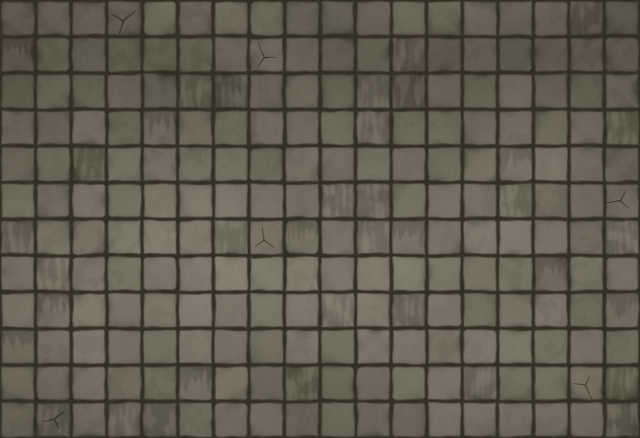
This texture is drawn by a Shadertoy shader. Its source:

```glsl
// Grimy grey-olive square wall tiles with uneven dark grout, stains and a few cracks.
#define GRID vec2(18.0, 12.0)          // tiles across and down
#define GROUT_HALF 0.042               // half joint width, in tiles
#define WOBBLE 0.035                   // joint waviness, in tiles
#define TILE_VARIATION 0.13            // brightness spread between tiles
#define STAIN 0.17                     // darkness of stains
#define STAINED_SHARE 0.16             // share of tiles with a heavy stain
#define CRACKED_SHARE 0.016            // share of cracked tiles
#define GROUT_COLOR vec3(0.185, 0.168, 0.128)
#define GLAZE_COLOR vec3(0.520, 0.500, 0.445)

const float TAU = 6.28318;

float hash(vec2 p, float salt) {
    vec3 q = fract(vec3(p, salt) * vec3(0.1031, 0.1030, 0.0973));
    q += dot(q, q.yzx + 33.33);
    return fract((q.x + q.y) * q.z);
}

float corner(vec2 cell, vec2 period, vec2 offset) {
    float a = TAU * hash(floor(mod(cell + 0.5, period)), 7.0);
    return dot(vec2(cos(a), sin(a)), offset);
}

// Gradient noise that wraps after a whole number of lattice cells
float noise(vec2 p, vec2 period) {
    vec2 i = floor(p), f = p - i;
    vec2 u = f * f * f * (f * (f * 6.0 - 15.0) + 10.0);
    vec2 e = vec2(1.0, 0.0);
    float low = mix(corner(i, period, f), corner(i + e, period, f - e), u.x);
    float high = mix(corner(i + e.yx, period, f - e.yx), corner(i + 1.0, period, f - 1.0), u.x);
    return mix(low, high, u.y);
}

float segment(vec2 p, vec2 a, vec2 b) {
    vec2 ab = b - a;
    float t = clamp(dot(p - a, ab) / dot(ab, ab), 0.0, 1.0);
    return length(p - a - ab * t) + 0.012 * t;
}

// Signed distance to a tile with rounded corners, negative inside
float tileDistance(vec2 f, float gap, float radius) {
    vec2 q = abs(f - 0.5) - (0.5 - gap - radius);
    return length(max(q, 0.0)) + min(max(q.x, q.y), 0.0) - radius;
}

// Three jagged arms meeting at a fork
float crackDistance(vec2 f, vec2 id) {
    vec2 fork = 0.4 + 0.2 * vec2(hash(id, 21.0), hash(id, 22.0));
    float d = 1.0;
    for (float k = 0.0; k < 3.0; k++) {
        float a = TAU * (hash(id, 23.0) + k * 0.36 + 0.1 * hash(id, 24.0 + k));
        float reach = 0.25 + 0.2 * hash(id, 30.0 + k);
        d = min(d, segment(f, fork, fork + reach * vec2(cos(a), sin(a))));
    }
    return d;
}

// Broad light: dim along the top, bottom and sides, uneven in between
float wallLight(vec2 uv) {
    float band = 0.5 + 0.5 * cos(TAU * (uv.y - 0.38));
    float side = pow(0.5 + 0.5 * cos(TAU * uv.x), 6.0);
    float cloud = noise(uv * vec2(5.0, 4.0), vec2(5.0, 4.0));
    return 0.55 + 0.33 * sqrt(band + 0.03) - 0.10 * side + 0.14 * cloud;
}

void mainImage(out vec4 fragColor, in vec2 fragCoord) {
    vec2 uv = fragCoord / iResolution.xy;
    vec2 p = uv * GRID;
    float aa = GRID.y / iResolution.y;

    // Hand-drawn joints
    vec2 bend = vec2(noise(p, GRID), noise(p + 5.3, GRID));
    vec2 jitter = vec2(noise(p * 3.0, GRID * 3.0), noise(p * 3.0 + 9.7, GRID * 3.0));
    vec2 warped = p + WOBBLE * (bend + 0.5 * jitter);
    vec2 id = floor(mod(floor(warped) + 0.5, GRID));
    vec2 f = fract(warped);
    float gap = GROUT_HALF * (1.0 + 0.7 * noise(p * 2.0 + 3.1, GRID * 2.0));
    float d = tileDistance(f, gap, 0.03 + 0.10 * pow(hash(id, 1.0), 3.0));

    // Glaze: tile tone, brushed patches and fine grain
    vec2 shift = 40.0 * vec2(hash(id, 2.0), hash(id, 3.0));
    vec2 wide = vec2(64.0);
    float tone = wallLight(uv) + TILE_VARIATION * (hash(id, 4.0) - 0.5);
    float patchNoise = noise(f * 2.2 + shift, wide) + 0.25 * noise(f * 7.0 + shift, wide);
    tone -= 0.07 * smoothstep(0.02, 0.14, patchNoise) * hash(id, 5.0);
    tone += 0.025 * noise(p * 6.0, GRID * 6.0) + 0.02 * noise(p * vec2(9.0, 3.0), GRID * vec2(9.0, 3.0));

    // Heavy stains: whole-tile streaks or drips from the upper joint
    float streak = noise(f * vec2(7.0, 1.2) + shift.yx, wide);
    float stained = step(hash(id, 6.0), STAINED_SHARE);
    float drip = smoothstep(0.45, 0.75, f.y + 0.7 * streak);
    float wash = smoothstep(-0.45, 0.25, streak + 0.8 * patchNoise);
    tone -= STAIN * stained * mix(drip, wash, step(0.5, hash(id, 8.0)));

    // Grime creeping in from the joints
    float grime = smoothstep(-0.15, 0.45, noise(p * 1.5 + 2.7, GRID * 1.5));
    float rim = mix(0.08, 0.40, grime * (0.4 + 0.6 * hash(id, 9.0)));
    tone -= rim * exp(min(d, 0.0) * mix(22.0, 9.0, grime));

    // Cracks
    float crack = 1.0 - smoothstep(0.016 - aa * 0.5, 0.026 + aa * 0.5, crackDistance(f, id));
    tone -= 0.5 * crack * step(hash(id, 10.0), CRACKED_SHARE);

    // Colour, with a faint hue drift per tile
    float face = 1.0 - smoothstep(-0.03 - aa * 0.5, 0.018 + aa * 0.5, d);
    float groutTone = 0.05 + 0.08 * noise(p * 4.0, GRID * 4.0);
    vec3 color = mix(GROUT_COLOR, GLAZE_COLOR, mix(groutTone, max(tone, 0.0), face));
    color += face * 0.016 * (hash(id, 11.0) - 0.5) * vec3(0.6, -0.2, 1.0);
    fragColor = vec4(clamp(color, 0.0, 1.0), 1.0);
}
```
